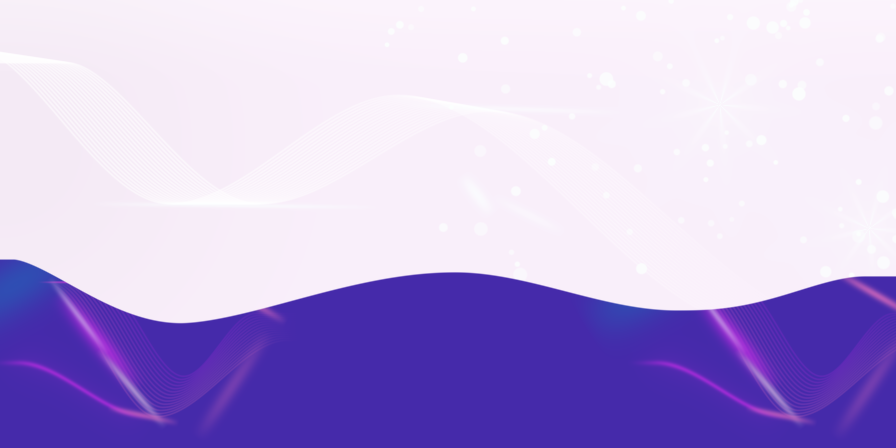
Reproduce this background procedurally as a Shadertoy shader.

```glsl
// A pale lilac sky with fine white ribbons and scattered dots above a violet hill.
// Eased segments shape the hill and ribbons; hashed discs make the dots, and
// one motif of glowing threads is drawn twice inside the violet area.
#define PX (1.0 / iResolution.y)
#define SKY_LINES 20
#define HILL_LINES 14
#define DOT_COUNT 95
#define MOTIF_SHIFT 1.424
#define SKY vec3(0.978, 0.938, 0.982)
#define VIOLET vec3(0.27, 0.163, 0.667)
#define MAGENTA vec3(0.68, 0.17, 0.86)
#define PINK vec3(0.86, 0.42, 0.74)
#define TEAL vec3(0.14, 0.38, 0.72)

float hash(float n) { return fract(sin(n * 127.1 + 11.7) * 43758.5453); }

// Height gained on the way from a to b; skew bends the S curve
float ease(float x, vec2 a, vec2 b, float skew) {
    float t = clamp((x - a.x) / (b.x - a.x), 0.0, 1.0);
    return smoothstep(0.0, 1.0, pow(t, skew)) * (b.y - a.y);
}

float hillY(float x) {
    vec2 crestL = vec2(0.031, 0.4206), dipL = vec2(0.404, 0.2786);
    vec2 crestM = vec2(1.016, 0.392), dipR = vec2(1.51, 0.307), crestR = vec2(1.932, 0.383);
    return crestL.y + ease(x, crestL, dipL, 0.78) + ease(x, dipL, crestM, 0.86)
         + ease(x, crestM, dipR, 1.0) + ease(x, dipR, crestR, 1.35);
}

float skyRibbonY(float x, float k) {
    x -= 0.2 * k;
    vec2 start = vec2(-0.05, 0.89 - 0.03 * k), dip = vec2(0.38, 0.545);
    vec2 crest = vec2(0.89, 0.787 - 0.035 * k), end = vec2(1.7, 0.27);
    return start.y + ease(x, start, dip, 0.9) + ease(x, dip, crest, 1.0)
         + ease(x, crest, end, 1.0);
}

float hillRibbonY(float x, float k) {
    vec2 start = vec2(0.1 + 0.12 * k, 0.37), dip = vec2(0.35 + 0.06 * k, 0.07 + 0.09 * k);
    vec2 end = vec2(0.64 - 0.07 * k, 0.24 + 0.06 * k);
    return start.y + ease(x, start, dip, 1.0) + ease(x, dip, end, 1.0);
}

// Thin line from vertical offset and slope
float thread(float dy, float slope) {
    return 1.0 - smoothstep(0.0, 0.0015 + PX, abs(dy) / sqrt(1.0 + slope * slope));
}

// Soft segment that fades towards both ends
float streak(vec2 p, vec2 a, vec2 b, float width) {
    vec2 d = b - a;
    float t = clamp(dot(p - a, d) / dot(d, d), 0.0, 1.0);
    float r = length(p - a - d * t) / width;
    return exp(-r * r) * 4.0 * t * (1.0 - t);
}

float sparkle(vec2 p, float radius) {
    float rays = pow(abs(cos(4.5 * atan(p.y, p.x) + 0.4)), 10.0);
    return exp(-length(p) / radius) * (0.45 + 0.55 * rays);
}

vec3 drawSky(vec2 p) {
    vec3 col = mix(SKY, vec3(0.99, 0.965, 0.992), smoothstep(0.8, 1.05, p.y) * 0.7);
    col -= 0.022 * exp(-4.0 * dot(p - vec2(0.0, 0.68), p - vec2(0.0, 0.68)));

    // Ribbon of white threads
    float fade = mix(0.55, 0.3, smoothstep(0.4, 1.2, p.x)) * (1.0 - smoothstep(1.35, 1.8, p.x));
    for (int i = 0; i < SKY_LINES; i++) {
        float k = float(i) / float(SKY_LINES - 1);
        float y = skyRibbonY(p.x, k);
        float slope = (skyRibbonY(p.x + 0.004, k) - y) / 0.004;
        col = mix(col, vec3(1.0), fade * thread(p.y - y, slope));
    }
    float shine = 0.6 * streak(p, vec2(0.2, 0.545), vec2(0.85, 0.537), 0.005);
    shine += 0.5 * streak(p, vec2(0.9, 0.765), vec2(1.4, 0.748), 0.006);
    shine += 0.7 * streak(p, vec2(1.03, 0.61), vec2(1.1, 0.52), 0.014);
    shine += 0.4 * streak(p, vec2(1.1, 0.56), vec2(1.26, 0.48), 0.01);
    shine += 0.9 * sparkle(p - vec2(1.607, 0.766), 0.075);
    shine += 0.9 * sparkle(p - vec2(1.94, 0.49), 0.06);
    col = mix(col, vec3(0.98, 1.0, 1.0), min(shine, 0.9));

    // Dots, densest towards the upper right
    for (int i = 0; i < DOT_COUNT; i++) {
        float n = float(i) * 4.0;
        vec2 center = vec2(mix(0.76, 2.02, pow(hash(n), 0.6)), 1.0 - 0.62 * pow(hash(n + 1.0), 1.4));
        float radius = mix(0.005, 0.016, pow(hash(n + 2.0), 2.0));
        float disc = 1.0 - smoothstep(radius - PX, radius + PX, length(p - center));
        col = mix(col, vec3(0.985, 1.0, 0.995), disc * mix(0.4, 0.9, hash(n + 3.0)));
    }
    return col;
}

vec3 drawMotif(vec3 col, vec2 p) {
    // Blue haze and wavy threads
    col = mix(col, TEAL, 0.65 * streak(p, vec2(-0.12, 0.27), vec2(0.19, 0.46), 0.06));
    float fade = smoothstep(0.08, 0.2, p.x) * (1.0 - smoothstep(0.48, 0.68, p.x));
    for (int i = 0; i < HILL_LINES; i++) {
        float k = float(i) / float(HILL_LINES - 1);
        float y = hillRibbonY(p.x, k);
        float slope = (hillRibbonY(p.x + 0.004, k) - y) / 0.004;
        col = mix(col, mix(PINK, MAGENTA, k), 0.22 * fade * thread(p.y - y, slope));
    }
    // Lower pink curve, with a haze below its edge
    float dy = p.y - 0.19 - ease(p.x, vec2(0.04, 0.19), vec2(0.33, 0.07), 1.0);
    float span = smoothstep(-0.03, 0.09, p.x) * (1.0 - smoothstep(0.25, 0.36, p.x));
    col = mix(col, MAGENTA, span * (0.65 * exp(-pow(dy / 0.006, 2.0)) + 0.15 * exp(-abs(dy) / 0.025)));

    // Bright diagonal fold
    col = mix(col, MAGENTA, 0.9 * streak(p, vec2(0.13, 0.35), vec2(0.31, 0.13), 0.021));
    col = mix(col, vec3(0.78, 0.66, 0.9), 0.65 * streak(p, vec2(0.11, 0.38), vec2(0.24, 0.21), 0.007));
    col = mix(col, vec3(0.72, 0.62, 0.84), 0.8 * streak(p, vec2(0.22, 0.22), vec2(0.37, 0.045), 0.008));
    col = mix(col, PINK, 0.6 * streak(p, vec2(0.24, 0.09), vec2(0.4, 0.055), 0.007));

    // Warm strands on the right
    col = mix(col, PINK, 0.3 * streak(p, vec2(0.44, 0.02), vec2(0.6, 0.26), 0.016));
    return mix(col, PINK, 0.75 * streak(p, vec2(0.43, 0.4), vec2(0.64, 0.28), 0.009));
}

void mainImage(out vec4 fragColor, in vec2 fragCoord) {
    vec2 p = fragCoord / iResolution.xy * vec2(2.0, 1.0);
    vec3 hill = VIOLET;
    for (int i = 0; i < 2; i++) hill = drawMotif(hill, p - vec2(MOTIF_SHIFT * float(i), 0.0));
    float edge = smoothstep(-PX, PX, p.y - hillY(p.x));
    fragColor = vec4(mix(hill, drawSky(p), edge), 1.0);
}
```
